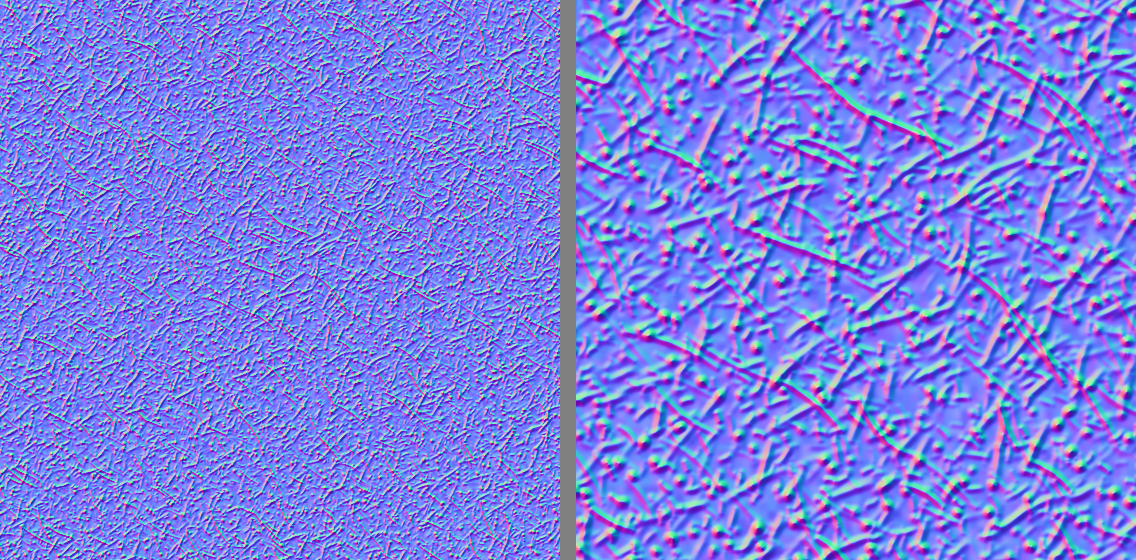
Left: the whole. Right: its middle third, enlarged.
Reproduce this texture map procedurally as a WebGL 1 fragment shader.

```glsl
precision highp float;
// Tangent-space normal map of a surface pressed with fine crossing fibres.
// Jittered cells scatter bent strokes, grains and pits; each adds the slope of
// a rounded groove, and the summed slope is normalised and encoded as colour.

uniform vec2 u_resolution;

vec3 hash3(vec2 cell, float seed) {
  vec3 q = fract(vec3(cell.xyx + seed * 7.31) * vec3(0.1031, 0.1030, 0.0973));
  q += dot(q, q.yxz + 33.33);
  return fract((q.xxy + q.yzz) * q.zyx);
}

float valueNoise(vec2 p, float seed) {
  vec2 i = floor(p);
  vec2 f = fract(p);
  f = f * f * (3.0 - 2.0 * f);
  float low = mix(hash3(i, seed).x, hash3(i + vec2(1.0, 0.0), seed).x, f.x);
  float high = mix(hash3(i + vec2(0.0, 1.0), seed).x, hash3(i + 1.0, seed).x, f.x);
  return mix(low, high, f.y);
}

// Slope of one groove: a bent capsule with a Gaussian cross-section
vec2 grooveSlope(vec2 p, float angle, float halfLength, float bend, float width) {
  vec2 along = vec2(cos(angle), sin(angle));
  vec2 across = vec2(-along.y, along.x);
  vec2 q = vec2(dot(p, along), dot(p, across));
  float x = clamp(q.x, -halfLength, halfLength);
  float t = x / halfLength;
  vec2 v = vec2(q.x - x, q.y - bend * halfLength * t * t) / width;
  // Long grooves thin out towards their tips, pits stay round
  float taper = 0.6 * smoothstep(width, 3.0 * width, halfLength);
  // Tilt the cross direction along the bend
  vec2 side = normalize(across - along * 2.0 * bend * t);
  return (along * v.x + side * v.y) * exp(-0.5 * dot(v, v)) * (1.0 - taper * t * t);
}

// Two random grooves per cell; reach is the longest half length in cells
vec2 scatterGrooves(vec2 p, float cells, float angle, float spread, float reach,
                    float bend, float width, float strength, float seed) {
  vec2 home = floor(p * cells);
  vec2 slope = vec2(0.0);
  for (int j = -1; j <= 1; j++) {
    for (int i = -1; i <= 1; i++) {
      vec2 cell = home + vec2(float(i), float(j));
      for (int k = 0; k < 2; k++) {
        float id = seed + float(k) * 3.7;
        vec3 place = hash3(cell, id);
        vec3 shape = hash3(cell, id + 17.0);
        vec2 centre = (cell + place.xy) / cells;
        float turn = angle + spread * (place.z * 2.0 - 1.0);
        float halfLength = reach / cells * mix(0.3, 1.0, shape.x * shape.x);
        float curve = bend * (shape.y * 2.0 - 1.0);
        float depth = strength * (0.2 + shape.z * shape.z);
        slope += depth * grooveSlope(p - centre, turn, halfLength, curve, width);
      }
    }
  }
  return slope;
}

void main() {
  vec2 p = gl_FragCoord.xy / u_resolution.y;
  float finest = 0.6 / u_resolution.y;

  // Rising fibres, long falling scratches, short grain and round pits
  vec2 slope = scatterGrooves(p, 38.0, 0.82, 0.6, 0.85, 0.12,
                              max(0.0016, finest), 2.5, 1.0);
  slope += scatterGrooves(p, 20.0, -0.78, 0.45, 0.85, 0.2,
                          max(0.0013, finest), 3.6, 31.0);
  slope += scatterGrooves(p, 72.0, 0.6, 1.5, 0.5, 0.2,
                          max(0.0013, finest), 2.0, 57.0);
  slope += scatterGrooves(p, 46.0, 0.0, 1.5, 0.03, 0.0,
                          max(0.0016, finest), 5.0, 83.0);

  // Faint unevenness between the grooves
  vec2 ripple = vec2(valueNoise(p * 200.0, 5.0), valueNoise(p * 200.0, 9.0)) - 0.5;
  slope += 0.4 * ripple;

  // Red leans left and is steeper on that side, green leans up
  float lean = -slope.x - 0.1 + 0.3 * max(-slope.x, 0.0);
  vec3 normal = normalize(vec3(lean, 1.25 * slope.y, 1.0));
  gl_FragColor = vec4(normal * 0.5 + 0.5, 1.0);
}
```
